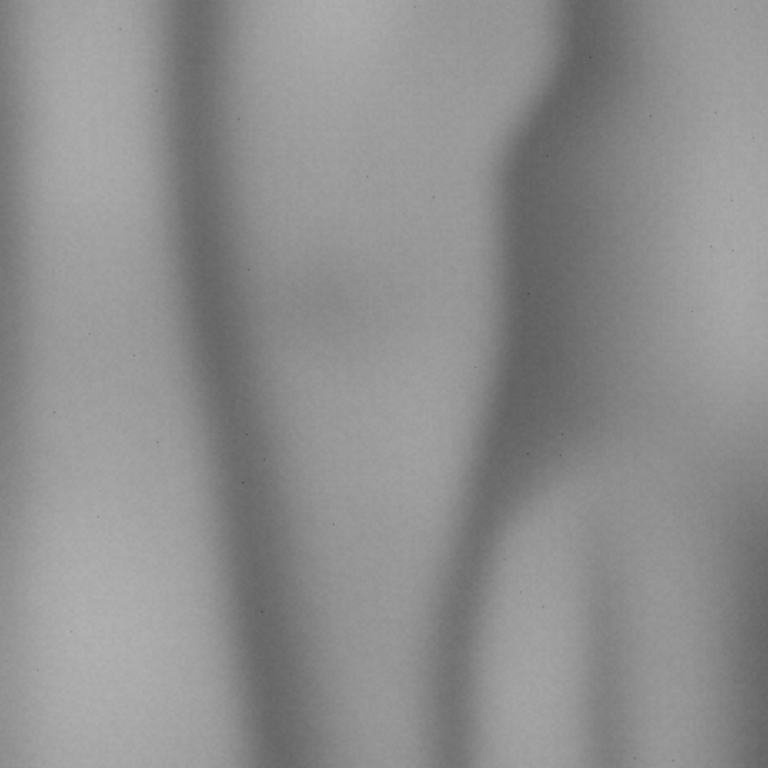
Reproduce this texture procedurally as a Shadertoy shader.

```glsl
#define BASE_TONE 0.595
#define FOLD_DEPTH 0.185
#define MOTTLE_AMOUNT 0.035
#define GRAIN_SCALE 230.0
#define GRAIN_AMOUNT 0.038
#define SPECK_CELLS 36.0
#define SPECK_SHARE 0.02
#define SPECK_RADIUS 0.0028

float hash(vec2 p) {
    return fract(sin(dot(p, vec2(127.1, 311.7))) * 43758.5453);
}

float valueNoise(vec2 p) {
    vec2 cell = floor(p);
    vec2 f = fract(p);
    f = f * f * (3.0 - 2.0 * f);
    return mix(mix(hash(cell), hash(cell + vec2(1.0, 0.0)), f.x),
               mix(hash(cell + vec2(0.0, 1.0)), hash(cell + 1.0), f.x), f.y);
}

// Shadow valley with its own softness on either side
float fold(float x, float center, float leftWidth, float rightWidth) {
    float d = x - center;
    d /= d < 0.0 ? leftWidth : rightWidth;
    return exp(-d * d);
}

float glow(vec2 p, vec2 center, vec2 radius) {
    vec2 d = (p - center) / radius;
    return exp(-dot(d, d));
}

float drapery(vec2 p) {
    float y = p.y;
    float x = p.x + 0.016 * (valueNoise(vec2(p.x * 3.0, y * 5.0)) - 0.5);

    // Two long folds leaning towards each other
    float leftCenter = mix(0.36, 0.25, smoothstep(-0.1, 0.95, y));
    float shade = fold(x, leftCenter, 0.05, mix(0.078, 0.055, y));
    float rightCenter = 0.588 + 0.1 * smoothstep(0.08, 0.6, y)
                      + 0.065 * smoothstep(0.76, 0.94, y);
    float spread = 0.038 + 0.1 * smoothstep(0.28, 0.48, y)
                 - 0.055 * smoothstep(0.7, 1.0, y);
    shade += mix(0.75, 1.07, smoothstep(0.2, 0.55, y))
           * fold(x, rightCenter, 0.043, spread);

    // Faint lower fold and shaded borders
    shade += 0.48 * smoothstep(0.42, 0.15, y) * fold(x, 0.788, 0.034, 0.045);
    shade += smoothstep(0.58, 0.2, y) * fold(x, 1.01, 0.085, 0.1);
    shade += mix(0.3, 0.8, smoothstep(0.1, 0.7, y)) * fold(x, -0.01, 0.05, 0.05);

    // Broad highlights and hollows
    float light = 0.06 * glow(p, vec2(0.12, 0.84), vec2(0.11, 0.22));
    light += 0.075 * glow(p, vec2(0.14, 0.18), vec2(0.14, 0.26));
    light += 0.075 * glow(p, vec2(0.44, 1.0), vec2(0.10, 0.13));
    light += 0.03 * glow(p, vec2(0.55, 0.44), vec2(0.07, 0.15));
    light += 0.055 * glow(p, vec2(0.94, 0.68), vec2(0.08, 0.22));
    light += 0.04 * glow(p, vec2(0.69, 0.08), vec2(0.06, 0.14));
    light -= 0.06 * glow(p, vec2(0.42, 0.60), vec2(0.10, 0.08));
    light -= 0.03 * glow(p, vec2(0.87, 0.40), vec2(0.12, 0.13));

    return BASE_TONE + light - FOLD_DEPTH * shade;
}

float grain(vec2 p) {
    float fine = valueNoise(p * GRAIN_SCALE);
    float finer = valueNoise(p.yx * GRAIN_SCALE * 1.7 + 31.0);
    return 0.6 * fine + 0.4 * finer - 0.5;
}

float speck(vec2 p) {
    vec2 cell = floor(p * SPECK_CELLS);
    vec2 spot = 0.2 + 0.6 * vec2(hash(cell + 5.3), hash(cell + 9.1));
    float d = length(p - (cell + spot) / SPECK_CELLS);
    return step(hash(cell + 2.7), SPECK_SHARE) * smoothstep(SPECK_RADIUS, 0.0, d);
}

void mainImage(out vec4 fragColor, in vec2 fragCoord) {
    vec2 uv = fragCoord / iResolution.xy;
    float mottle = 0.7 * valueNoise(uv * vec2(9.0, 5.0) + 17.0)
                 + 0.3 * valueNoise(uv * vec2(21.0, 13.0)) - 0.5;
    float tone = drapery(uv) + MOTTLE_AMOUNT * mottle
               + GRAIN_AMOUNT * grain(uv) - 0.09 * speck(uv);
    fragColor = vec4(vec3(clamp(tone, 0.0, 1.0)), 1.0);
}
```
